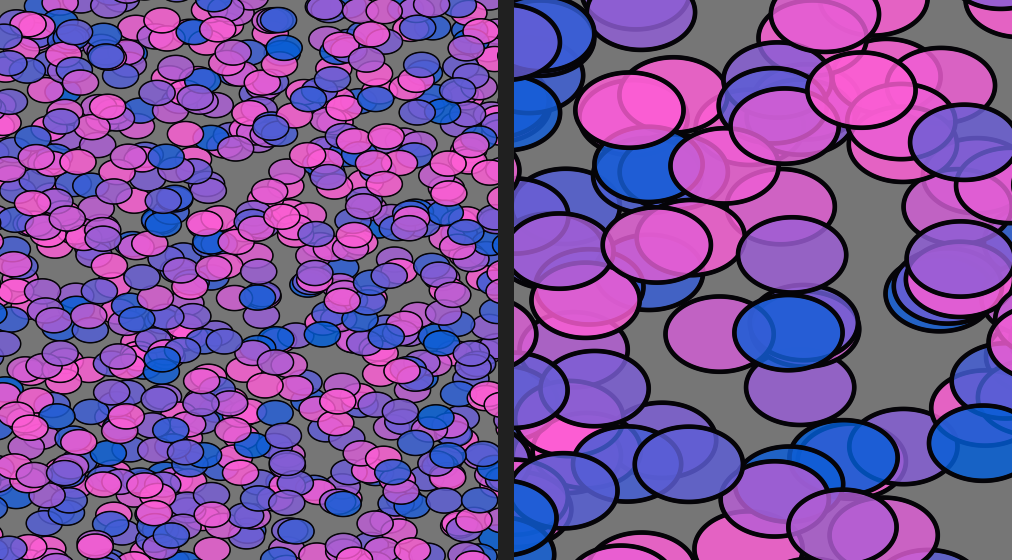
Left: the whole. Right: its middle third, enlarged.
A Shadertoy shader for this pattern:

```glsl
// Scattered, overlapping translucent ellipses in blue, violet and pink on grey.
// Several jittered grids are stacked; each cell may hold one outlined ellipse,
// and cells are blended in a fixed order so the overlaps stay consistent.

// Integer hash: three random values in 0..1 for a cell and layer
vec3 hash3(ivec3 cell) {
    uvec3 v = uvec3(cell) * 1664525u + 1013904223u;
    v.x += v.y * v.z; v.y += v.z * v.x; v.z += v.x * v.y;
    v ^= v >> 16u;
    v.x += v.y * v.z; v.y += v.z * v.x; v.z += v.x * v.y;
    return vec3(v >> 8u) / 16777216.0;
}

// Approximate signed distance to an axis-aligned ellipse
float ellipseDistance(vec2 p, vec2 radii) {
    float k = length(p / radii);
    return k * (k - 1.0) / max(length(p / (radii * radii)), 1e-4);
}

void mainImage(out vec4 fragColor, in vec2 fragCoord) {
    vec2 p = fragCoord / iResolution.y;
    float soft = 0.6 / iResolution.y;
    vec2 cellSize = vec2(0.11, 0.075);
    vec3 color = vec3(0.463);

    for (int layer = 0; layer < 9; layer++) {
        // Shift each grid so that cell borders never line up
        vec2 shift = hash3(ivec3(layer, 71, 13)).xy;
        vec2 grid = p / cellSize + shift;
        ivec2 corner = ivec2(floor(grid - 0.5));

        // An ellipse is smaller than a cell, so the nearest 2 x 2 suffice
        for (int i = 0; i < 4; i++) {
            ivec2 cell = corner + ivec2(i & 1, i >> 1);
            vec3 place = hash3(ivec3(cell, layer));
            if (place.z > 0.62) continue;
            vec2 offset = (grid - vec2(cell) - place.xy) * cellSize;
            float d = ellipseDistance(offset, vec2(0.0322, 0.0224));

            // Translucent fill, biased towards pink
            float hue = min(1.3 * hash3(ivec3(cell, layer + 50)).x, 1.0);
            vec3 fill = mix(vec3(0.0, 0.365, 0.84), vec3(0.99, 0.365, 0.83), hue);
            color = mix(color, fill, 0.82 * smoothstep(soft, -soft, d));

            // Dark outline
            float outline = smoothstep(soft, -soft, abs(d) - 0.0014);
            color = mix(color, vec3(0.02, 0.015, 0.03), outline);
        }
    }
    fragColor = vec4(color, 1.0);
}
```
